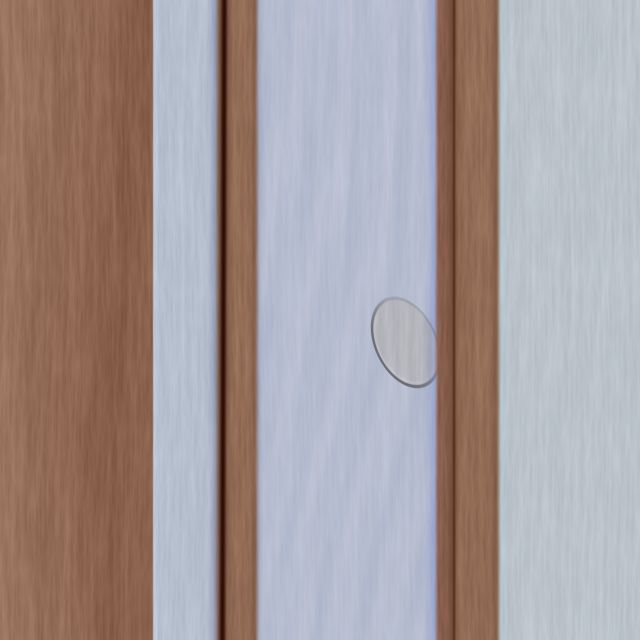
Give the GLSL for this texture, as a Shadertoy shader.

```glsl
vec2 hash2(vec2 p) {
    vec3 q = fract(p.xyx * vec3(0.1031, 0.1030, 0.0973));
    q += dot(q, q.yzx + 33.33);
    return fract((q.xx + q.yz) * q.zy);
}

// Distance to the nearest scattered cell centre
float cellular(vec2 p) {
    vec2 cell = floor(p), f = fract(p);
    float nearest = 2.0;
    for (int j = -1; j <= 1; j++)
        for (int i = -1; i <= 1; i++) {
            vec2 o = vec2(i, j);
            nearest = min(nearest, length(o + hash2(cell + o) - f));
        }
    return nearest;
}

// Fine vertical fibres, roughly -0.5 to 0.5
float fibres(vec2 p) {
    p.x += 0.003 * sin(p.y * 6.0 + p.x * 9.0);
    return 0.6 * cellular(p * vec2(130.0, 7.0))
         + 0.4 * cellular(p * vec2(260.0, 28.0) + 17.0) - 0.46;
}

// Broad wandering streaks, roughly -1 to 1
float streaks(vec2 p) {
    float s = sin(p.x * 58.0 + 1.6 * sin(p.y * 3.1 + p.x * 7.0));
    s += 0.6 * sin(p.x * 131.0 + 1.9 * sin(p.y * 4.3 + 2.0));
    s += 0.4 * sin(p.x * 247.0 + 2.2 * sin(p.y * 6.7 + p.x * 21.0));
    return s * 0.5;
}

float band(float x, float a, float b, float soft) {
    return smoothstep(a - soft, a + soft, x) - smoothstep(b - soft, b + soft, x);
}

float bump(float x, float centre, float width) {
    float d = (x - centre) / width;
    return exp(-d * d);
}

vec3 brownWood(vec2 p, float grain) {
    vec3 wood = mix(vec3(0.595, 0.445, 0.36), vec3(0.54, 0.38, 0.30),
                    smoothstep(0.03, 0.20, p.x + 0.03 * sin(p.y * 4.0)));
    // Narrow battens: a warm recessed side, then a paler face
    wood = mix(wood, vec3(0.575, 0.425, 0.335), step(0.3, p.x));
    wood = mix(wood, vec3(0.53, 0.365, 0.295), band(p.x, 0.67, 0.709, 0.002));
    float figure = streaks(p) * (p.x < 0.3 ? 0.024 : 0.010);
    return wood + figure + grain * vec3(0.11, 0.10, 0.09);
}

vec3 paleWood(vec2 p, float grain) {
    vec3 paint = mix(vec3(0.715, 0.75, 0.805), vec3(0.735, 0.765, 0.795), step(0.72, p.x));
    // Slanted figure on the wide middle board
    float middle = band(p.x, 0.40, 0.68, 0.02);
    vec2 q = vec2(p.x - 0.22 * p.y + 0.07 * p.y * p.y, p.y);
    float figure = sin(q.x * 85.0 + 1.5 * sin(p.y * 5.0 + p.x * 13.0))
                 + 0.6 * sin(q.x * 173.0 + 2.0 * sin(p.y * 7.0 + 1.0));
    paint += middle * figure * vec3(0.012, 0.010, 0.005);
    paint += middle * vec3(0.0, -0.008, 0.010);
    paint += streaks(p * vec2(1.3, 0.7)) * 0.007;
    return paint + grain * mix(0.075, 0.05, middle);
}

// Oval plug set in the middle board, with a rim strongest at lower left
vec3 addPlug(vec3 col, vec2 p, float grain, float px) {
    vec2 d = p - vec2(0.634, 0.465);
    float c = cos(0.44), s = sin(0.44);
    vec2 local = vec2(c * d.x + s * d.y, -s * d.x + c * d.y) / vec2(0.047, 0.073);
    float r = length(local);
    float edge = (r - 1.0) * 0.054;
    float fill = 1.0 - smoothstep(-px, px, edge);
    vec3 face = vec3(0.715, 0.715, 0.735) + grain * 0.07 + 0.012 * sin(p.x * 260.0 + 2.0 * p.y);
    col = mix(col, face, fill * 0.9);
    float side = smoothstep(-0.5, 0.8, dot(local / max(r, 0.01), vec2(-0.95, -0.3)));
    float rim = 1.0 - smoothstep(0.0008, 0.0016 + px, abs(edge));
    col = mix(col, vec3(0.39, 0.39, 0.42), rim * mix(0.25, 0.9, side));
    float glint = bump(edge, -0.0045, 0.002);
    return col + glint * side * 0.035;
}

void mainImage(out vec4 fragColor, in vec2 fragCoord) {
    vec2 p = fragCoord / iResolution.xy;
    float px = 1.0 / iResolution.y;
    float grain = fibres(p);

    // Painted boards, tinted along their edges
    vec3 pale = addPlug(paleWood(p, grain), p, grain, px);
    pale += bump(p.x, 0.243, 0.004) * 0.04;
    pale += bump(p.x, 0.784, 0.005) * vec3(-0.02, 0.02, 0.02);
    pale -= bump(p.x, 0.682, 0.014) * vec3(0.10, 0.09, 0.01);
    pale -= bump(p.x, 0.338, 0.009) * vec3(0.10, 0.09, 0.04);
    pale -= bump(p.x, 0.403, 0.006) * vec3(0.07, 0.06, 0.03);

    // Bare wood between the boards
    float bare = 1.0 - smoothstep(0.239 - px, 0.239 + px, p.x);
    bare += band(p.x, 0.340, 0.402, 0.003 + px);
    bare += band(p.x, 0.682, 0.779, 0.003 + px);
    vec3 col = mix(pale, brownWood(p, grain), bare);

    // Grooves and their soft shadows
    float gx = p.x - 0.003 * (p.y - 0.5);
    col = mix(col, vec3(0.36, 0.21, 0.15), 0.75 * bump(gx, 0.348, 0.009));
    col = mix(col, vec3(0.17, 0.05, 0.02), band(gx, 0.3455, 0.3525, 0.002 + px));
    col = mix(col, vec3(0.40, 0.25, 0.17), 0.55 * bump(p.x, 0.708, 0.007));
    col = mix(col, vec3(0.30, 0.16, 0.11), 0.8 * bump(p.x, 0.7095, 0.0022));
    col = mix(col, vec3(0.42, 0.28, 0.21), 0.45 * bump(p.x, 0.774, 0.005));
    col = mix(col, vec3(0.42, 0.28, 0.21), 0.35 * bump(p.x, 0.397, 0.004));

    fragColor = vec4(clamp(col, 0.0, 1.0), 1.0);
}
```
